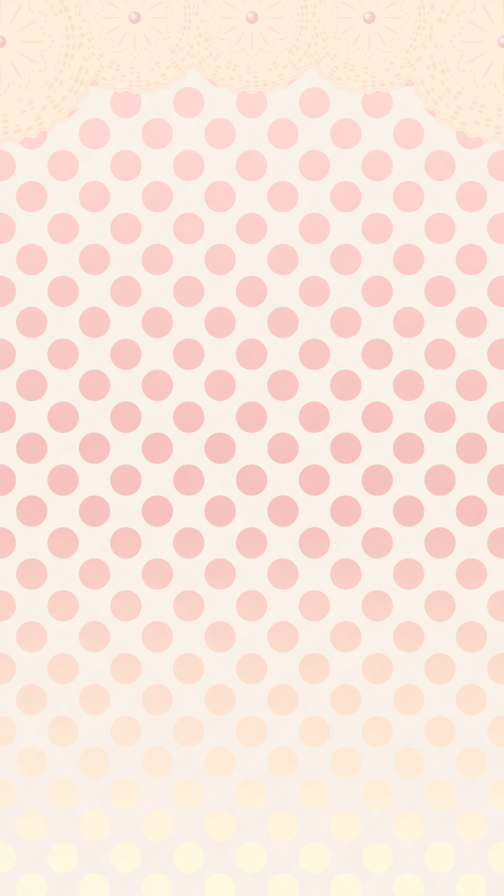
A Shadertoy shader for this pattern:

```glsl
// Pastel polka dots on cream paper beneath a scalloped lace border with pearls.
const float TAU = 6.2831853;
const vec2 DOT_PITCH = vec2(0.12465, 0.1248);
const vec2 DOT_START = vec2(0.0005, 0.0789);
const float ROW_SHIFT = 0.0616;
const float DOT_RADIUS = 0.0311;
const float DOILY_STEP = 0.2326;
const float PEARL_RADIUS = 0.0125;

const vec3 PAPER = vec3(0.98, 0.95, 0.91);
const vec3 PAPER_LOW = vec3(0.974, 0.942, 0.914);
const vec3 BLUSH = vec3(1.0, 0.845, 0.825);
const vec3 ROSE = vec3(0.965, 0.76, 0.75);
const vec3 PEACH = vec3(0.99, 0.87, 0.81);
const vec3 CREAM = vec3(1.0, 0.975, 0.88);
const vec3 LACE = vec3(1.0, 0.932, 0.86);
const vec3 LACE_HOLE = vec3(0.985, 0.84, 0.78);
const vec3 PEARL = vec3(0.95, 0.80, 0.77);

float hash(vec2 p) {
    return fract(sin(dot(p, vec2(127.1, 311.7))) * 43758.5);
}

float noise(vec2 p) {
    vec2 i = floor(p), f = fract(p);
    f = f * f * (3.0 - 2.0 * f);
    return mix(mix(hash(i), hash(i + vec2(1, 0)), f.x),
               mix(hash(i + vec2(0, 1)), hash(i + vec2(1, 1)), f.x), f.y);
}

float ramp(float a, float b, float x) {
    return clamp((x - a) / (b - a), 0.0, 1.0);
}

float cover(float d, float aa) {
    return smoothstep(aa, -aa, d);
}

// Distance to one square lattice of dots
float dotLattice(vec2 p, vec2 start) {
    vec2 q = (p - start) / DOT_PITCH;
    return length((fract(q + 0.5) - 0.5) * DOT_PITCH) - DOT_RADIUS;
}

vec3 dotColor(float y) {
    vec3 c = mix(BLUSH, ROSE, ramp(0.2, 0.88, y));
    c = mix(c, PEACH, ramp(1.02, 1.33, y));
    return mix(c, CREAM, ramp(1.33, 1.71, y));
}

// Openwork of a doily: r runs from 0 at the centre to 1 at the rim
float openwork(float r, float a, float aa) {
    float spokes = smoothstep(0.8, 1.0, cos(a * 12.0))
                 * smoothstep(0.18, 0.24, r) * smoothstep(0.46, 0.38, r);
    float petals = abs(r - 0.48 - 0.05 * cos(a * 12.0));
    float ring = cover(petals - 0.012, aa) * step(0.0, cos(a * 60.0));
    vec2 cell = vec2((a / TAU + 0.5) * 48.0, r * 17.0);
    vec2 id = floor(cell);
    id.x = mod(id.x, 48.0);
    float hole = length(fract(cell) - 0.5) - 0.18 - 0.2 * hash(id);
    float mesh = cover(hole, 0.18) * step(0.35, hash(id + 7.0))
               * smoothstep(0.55, 0.68, r) * smoothstep(0.98, 0.92, r);
    return max(max(spokes * 0.45, ring * 0.5), mesh * 0.55);
}

void mainImage(out vec4 fragColor, in vec2 fragCoord) {
    // Canvas widths, measured down from the top
    vec2 p = vec2(fragCoord.x, iResolution.y - fragCoord.y) / iResolution.x;
    float aa = 0.8 / iResolution.x;

    // Paper with faint diagonal creases
    vec2 grain = vec2(p.x + p.y, p.y - p.x);
    float fiber = noise(grain * vec2(18.0, 60.0)) + noise(grain.yx * vec2(14.0, 45.0)) - 1.0;
    vec3 col = mix(PAPER, PAPER_LOW, ramp(1.2, 1.7, p.y));

    // Staggered dots
    float dots = min(dotLattice(p, DOT_START),
                     dotLattice(p, DOT_START + vec2(0.5 * DOT_PITCH.x, ROW_SHIFT)));
    col = mix(col, dotColor(p.y), cover(dots, aa));
    col += 0.008 * fiber;

    // Five overlapping doilies; the outer two are larger and lower
    float lace = 1.0, nearest = 9.0, holes = 0.0, pearl = 1.0;
    vec2 pearlPos = vec2(0.0);
    for (int i = -2; i <= 2; i++) {
        bool corner = abs(i) == 2;
        vec2 center = vec2(0.5 + (corner ? 0.25 : DOILY_STEP) * float(i),
                           corner ? 0.083 : 0.035);
        float radius = corner ? 0.199 : 0.149;
        vec2 q = p - center;
        float a = atan(q.y, q.x), r = length(q);
        float wave = (corner ? 0.004 : 0.003) * cos(a * (corner ? 36.0 : 28.0));
        lace = min(lace, r - radius - wave);
        if (r / radius < nearest) {
            nearest = r / radius;
            holes = openwork(nearest, a, aa / radius);
        }
        if (r - PEARL_RADIUS < pearl) {
            pearl = r - PEARL_RADIUS;
            pearlPos = q / PEARL_RADIUS;
        }
    }

    // Lace with a soft shadow and a rosy rim
    col = mix(col, LACE_HOLE, 0.3 * smoothstep(0.008, 0.0, lace));
    vec3 cloth = mix(LACE, LACE_HOLE, holes);
    cloth = mix(cloth, LACE_HOLE, 0.45 * cover(abs(lace + 0.005) - 0.0012, aa));
    col = mix(col, cloth, cover(lace, aa));

    // Pearls lit from the upper left
    float shine = smoothstep(0.9, 0.0, length(pearlPos + 0.3));
    col = mix(col, mix(PEARL, vec3(1.0, 0.95, 0.92), shine), cover(pearl, aa));

    fragColor = vec4(clamp(col, 0.0, 1.0), 1.0);
}
```
